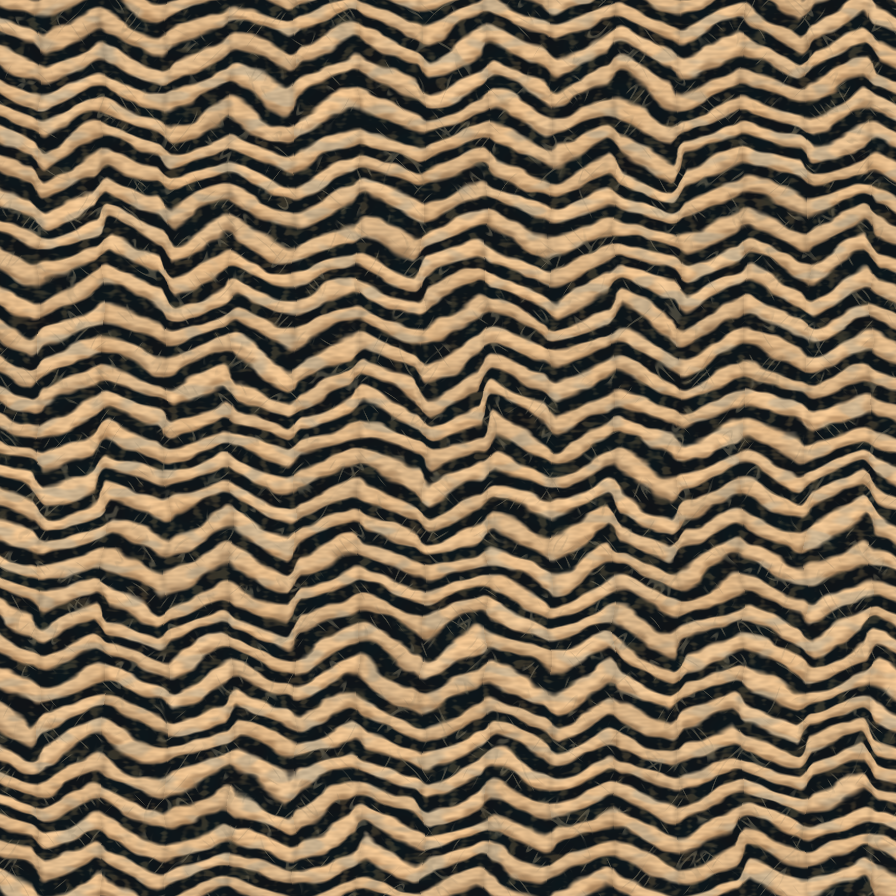
This pattern is drawn by a WebGL 1 fragment shader. Its source:

```glsl
precision highp float;

// Woven herringbone: 7 chevrons across, about 30 cream yarns down, on a near-black ground.
// A folded row coordinate is slipped per column and bent by gradient noise, then
// cut into yarns of uneven width, with shading, fibre grain and stray hairs on top.

uniform vec2 u_resolution;

float hash(vec2 p) {
  return fract(sin(dot(p, vec2(127.1, 311.7))) * 43758.545);
}

vec2 gradient(vec2 cell) {
  float angle = 6.2832 * hash(cell);
  return vec2(cos(angle), sin(angle));
}

// Gradient noise, roughly -0.7 to 0.7
float noise(vec2 p) {
  vec2 i = floor(p), f = fract(p);
  vec2 u = f * f * f * (f * (f * 6.0 - 15.0) + 10.0);
  vec2 e = vec2(0.0, 1.0);
  float low = mix(dot(gradient(i), f),
                  dot(gradient(i + e.yx), f - e.yx), u.x);
  float high = mix(dot(gradient(i + e.xy), f - e.xy),
                   dot(gradient(i + e.yy), f - e.yy), u.x);
  return mix(low, high, u.y);
}

// Vertical slip of one column, in rows
float columnSlip(float column, float y) {
  return 0.95 * noise(vec2(column * 5.37 + 0.5, y * 8.0))
       + 0.3 * (hash(vec2(column, 4.0)) - 0.5);
}

// Sparse curved hairs: thin zero lines of a stretched, rotated noise
float hairs(vec2 p, float angle) {
  float c = cos(angle), s = sin(angle);
  vec2 q = mat2(c, -s, s, c) * p * 26.0;
  float line = abs(noise(q * vec2(0.8, 3.0) + angle * 17.0));
  float patches = smoothstep(0.12, 0.35, noise(q * 1.3 + 31.0 + angle));
  return (1.0 - smoothstep(0.02, 0.09, line)) * patches;
}

void main() {
  vec2 p = gl_FragCoord.xy / u_resolution.y;

  // Fold: even values of k are peaks, odd values are valleys
  float k = p.x * 14.0 - 1.6 + 0.12 * noise(p * vec2(3.0, 25.0));
  float fold = abs(mod(k + 1.0, 2.0) - 1.0);
  float slope = mix(fold, smoothstep(0.0, 1.0, fold), 0.5);

  // Neighbouring columns slip apart and join over a narrow seam
  float column = floor(k - 0.5);
  float blend = smoothstep(0.38, 0.62, fract(k - 0.5));
  float slip = mix(columnSlip(column, p.y), columnSlip(column + 1.0, p.y), blend);
  float seam = 1.0 - smoothstep(0.0, 0.09, abs(fract(k - 0.5) - 0.5));

  float row = p.y * 30.0 + 0.85 * slope + slip
            + 0.38 * noise(p * vec2(15.0, 17.0) + 7.0)
            + 0.12 * noise(p * vec2(48.0, 40.0));

  // Grain of the fibres, coarse and fine
  float coarse = noise(p * vec2(45.0, 130.0) + 3.0);
  float fine = noise(p * vec2(75.0, 240.0) + 19.0);

  // Yarn cross-section with swelling, pinches and a rough edge
  float yarn = floor(row);
  float across = fract(row) - 0.5;
  float halfWidth = 0.272 + 0.11 * noise(p * vec2(24.0, 30.0) + 51.0)
                  + 0.05 * (hash(vec2(yarn, floor(k))) - 0.5);
  float edge = abs(across) + 0.05 * coarse + 0.03 * fine;
  float cover = 1.0 - smoothstep(halfWidth - 0.075, halfWidth + 0.075, edge);
  float side = across / halfWidth;

  // Ground: blue-black with brown, frayed threads crossing it
  float fray = smoothstep(0.0, 0.5, noise(p * vec2(90.0, 60.0) + 11.0) + 0.5 * fine);
  vec3 ground = mix(vec3(0.055, 0.08, 0.095), vec3(0.21, 0.20, 0.16), fray);
  ground += vec3(-0.015, 0.015, 0.02) * noise(p * 35.0 + 23.0);

  // Yarn: lit above, tan below, with a greyer or warmer tint per segment
  float tint = hash(vec2(yarn + 13.0, floor(k))) - 0.5;
  float light = smoothstep(-1.0, 0.0, side + 0.7 * coarse);
  vec3 colour = mix(vec3(0.67, 0.53, 0.38), vec3(0.89, 0.735, 0.55), light);
  float grey = smoothstep(0.05, 0.4, noise(p * vec2(30.0, 70.0) + 77.0) + 0.25 * tint);
  colour = mix(colour, vec3(0.74, 0.66, 0.54), 0.8 * grey);
  colour *= 1.0 + 0.12 * fine + 0.09 * tint - 0.1 * seam;
  colour += vec3(0.02, -0.005, -0.025) * noise(p * 22.0 + 91.0);

  vec3 cloth = mix(ground, colour, cover);

  // Loose hairs in two directions, strongest over the ground
  float stray = max(hairs(p, 0.9), hairs(p, 2.3));
  cloth = mix(cloth, vec3(0.45, 0.42, 0.34), stray * mix(0.55, 0.15, cover));

  gl_FragColor = vec4(cloth, 1.0);
}
```
